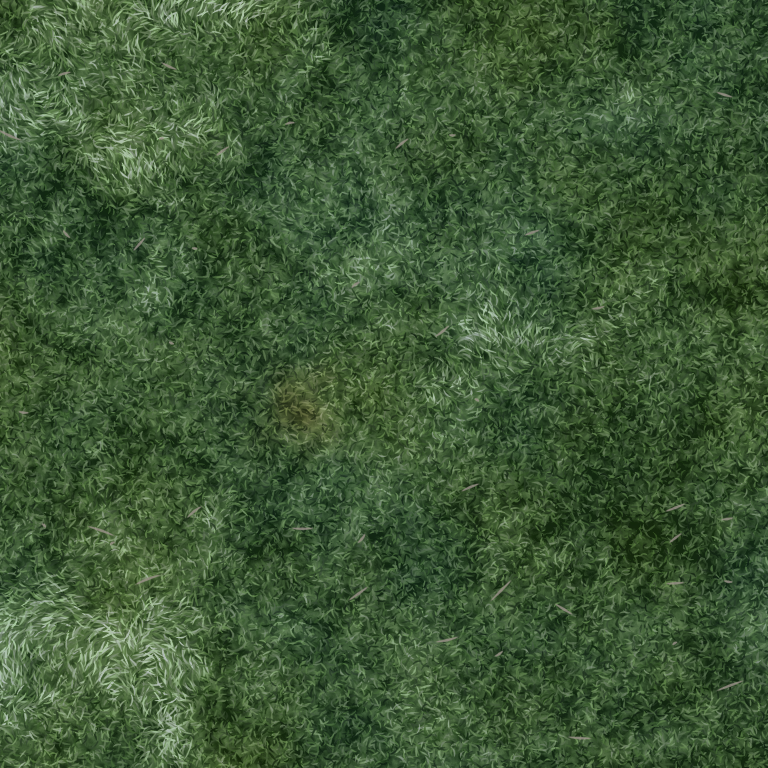
Give the GLSL for this texture, as a Shadertoy shader.

```glsl
// Rough meadow turf from above: short tangled blades, pale windblown tufts, hollows and dry straw.
#define BLADE_LAYERS 9
#define BLADE_CELLS 60.0
#define BLADE_WIDTH 0.095
#define BLADE_CONTRAST 1.35
#define TUFT_GLOW 0.78
#define BASE_TONE 0.43
#define PATCH_CONTRAST 0.6
#define CLUMP_CONTRAST 0.55
#define STRAW_CELLS 15.0
#define STRAW_SHARE 0.2
#define SOFTNESS 0.001

const vec3 DEEP = vec3(0.10, 0.19, 0.08);
const vec3 MOSS = vec3(0.25, 0.37, 0.20);
const vec3 LEAF = vec3(0.37, 0.49, 0.30);
const vec3 FROST = vec3(0.64, 0.75, 0.61);
const vec3 STRAW = vec3(0.62, 0.58, 0.55);
const vec3 EARTH = vec3(0.33, 0.31, 0.15);
const vec3 COOL_SHIFT = vec3(0.015, -0.035, 0.055);

// Hashes without sine
vec3 hash3(vec2 p) {
    vec3 q = fract(vec3(p.xyx) * vec3(0.1031, 0.1030, 0.0973));
    q += dot(q, q.yxz + 33.33);
    return fract((q.xxy + q.yzz) * q.zyx);
}

float noise(vec2 p) {
    vec2 i = floor(p), f = fract(p);
    f = f * f * (3.0 - 2.0 * f);
    float low = mix(hash3(i).x, hash3(i + vec2(1, 0)).x, f.x);
    float high = mix(hash3(i + vec2(0, 1)).x, hash3(i + vec2(1, 1)).x, f.x);
    return mix(low, high, f.y);
}

float fbm(vec2 p) {
    float sum = 0.0, gain = 0.53;
    for (int i = 0; i < 4; i++) {
        sum += gain * noise(p);
        p = mat2(1.6, 1.2, -1.2, 1.6) * p + 7.3;
        gain *= 0.5;
    }
    return sum;
}

float blob(vec2 p, vec2 centre, vec2 radius) {
    vec2 d = (p - centre) / radius;
    return exp(-dot(d, d));
}

// Pale tufts: broad zones broken up by noise
float tuftMask(vec2 p) {
    float zone = 1.2 * blob(p, vec2(0.31, 1.02), vec2(0.13, 0.07))
               + 0.72 * blob(p, vec2(0.10, 0.82), vec2(0.22, 0.23))
               + 0.95 * blob(p, vec2(0.12, 0.13), vec2(0.23, 0.19))
               + 0.62 * blob(p, vec2(0.68, 0.54), vec2(0.16, 0.12));
    return smoothstep(0.5, 1.15, zone * 0.75 + 1.3 * fbm(p * 14.0 + 3.0) - 0.27);
}

// Coverage of a curved, tapering blade; q is in cell units
float blade(vec2 q, float angle, float halfLength, float bend, float width, float soft) {
    vec2 along = vec2(cos(angle), sin(angle));
    float t = dot(q, along) / halfLength;
    float side = dot(q, vec2(-along.y, along.x)) + bend * (t * t - 0.3);
    float edge = abs(side) - width * (1.0 - 0.65 * abs(t));
    return smoothstep(soft, -soft, edge) * smoothstep(1.0, 0.65, abs(t));
}

vec3 grassRamp(float t) {
    vec3 c = mix(DEEP, MOSS, clamp(t / 0.5, -0.2, 1.0));
    c = mix(c, LEAF, clamp((t - 0.5) / 0.36, 0.0, 1.0));
    return mix(c, FROST, clamp((t - 0.86) / 0.6, 0.0, 1.1));
}

void mainImage(out vec4 fragColor, in vec2 fragCoord) {
    vec2 uv = fragCoord / iResolution.y;
    float soft = max(SOFTNESS, 0.6 / iResolution.y);
    float tuft = tuftMask(uv);

    // Broad light, clumps, diagonal creases and fine undergrowth
    float patches = fbm(uv * 7.0 + 21.0) - 0.5;
    float clumps = fbm(uv * 26.0 + 90.0) - 0.5;
    float crease = abs(noise(mat2(3.2, 1.8, -2.2, 2.6) * uv + 0.06 * fbm(uv * 20.0) + 4.0) - 0.5);
    float hollow = smoothstep(0.03, 0.0, crease) * smoothstep(0.45, 0.7, noise(uv * 6.0 + 40.0));
    float ground = BASE_TONE + PATCH_CONTRAST * patches + CLUMP_CONTRAST * clumps
                 - 0.2 * hollow + 0.1 * (0.5 - uv.x);
    float tone = ground - 0.1 + 1.3 * (fbm(uv * 95.0) - 0.5);
    float chill = 0.3;

    // Overlapping blades combed by a slow flow, each with its own tint
    for (int layer = 0; layer < BLADE_LAYERS; layer++) {
        float k = float(layer);
        float cells = BLADE_CELLS * (0.85 + 0.06 * k);
        vec2 p = uv * cells + k * vec2(17.37, 31.71);
        for (int n = 0; n < 9; n++) {
            vec2 cell = floor(p) + vec2(n % 3 - 1, n / 3 - 1);
            vec3 r = hash3(cell + k * 61.0), s = hash3(cell + k * 43.0 + 211.0);
            vec2 q = p - cell - r.xy;
            vec2 root = (cell - k * vec2(17.37, 31.71)) / cells;
            float angle = 9.0 * noise(root * 9.0) + (r.z - 0.5) * mix(3.2, 1.3, tuft);
            float size = mix(0.34, 0.58, s.x) + 0.22 * tuft;
            float cover = blade(q, angle, size, (s.y - 0.5) * 0.45, BLADE_WIDTH, soft * cells);
            float light = ground + (s.z - 0.48) * BLADE_CONTRAST + TUFT_GLOW * tuft * (0.15 + s.x);
            tone = mix(tone, light, cover * 0.78);
            chill = mix(chill, s.y * 2.0 - 0.6, cover * 0.7);
        }
    }
    vec3 color = grassRamp(tone) + COOL_SHIFT * chill * (0.35 + 0.5 * tone);

    // Slight warm and cool drifts, with a thin worn spot
    float drift = fbm(uv * 6.0 + 60.0) - 0.5 + 0.3 * (uv.x - 0.4) * (uv.y - 0.2);
    color += drift * vec3(-0.04, -0.01, 0.08) * (1.0 - 0.6 * tuft);
    float worn = blob(uv, vec2(0.38, 0.47), vec2(0.07, 0.055)) * noise(uv * 35.0);
    color = mix(color, EARTH * (0.5 + 0.9 * tone), 0.65 * worn);

    // Sparse straw, from short flecks to thin stalks
    vec2 p = uv * STRAW_CELLS;
    for (int n = 0; n < 9; n++) {
        vec2 cell = floor(p) + vec2(n % 3 - 1, n / 3 - 1);
        vec3 r = hash3(cell + 503.0), s = hash3(cell + 719.0);
        float angle = (s.x - 0.5) * 1.8;
        float size = mix(0.06, 0.36, s.y * s.y);
        float cover = blade(p - cell - r.xy, angle, size, 0.04 * (s.z - 0.5), 0.027, soft * STRAW_CELLS);
        color = mix(color, STRAW, cover * 0.8 * step(r.z, STRAW_SHARE));
    }
    fragColor = vec4(clamp(color, 0.0, 1.0), 1.0);
}
```
